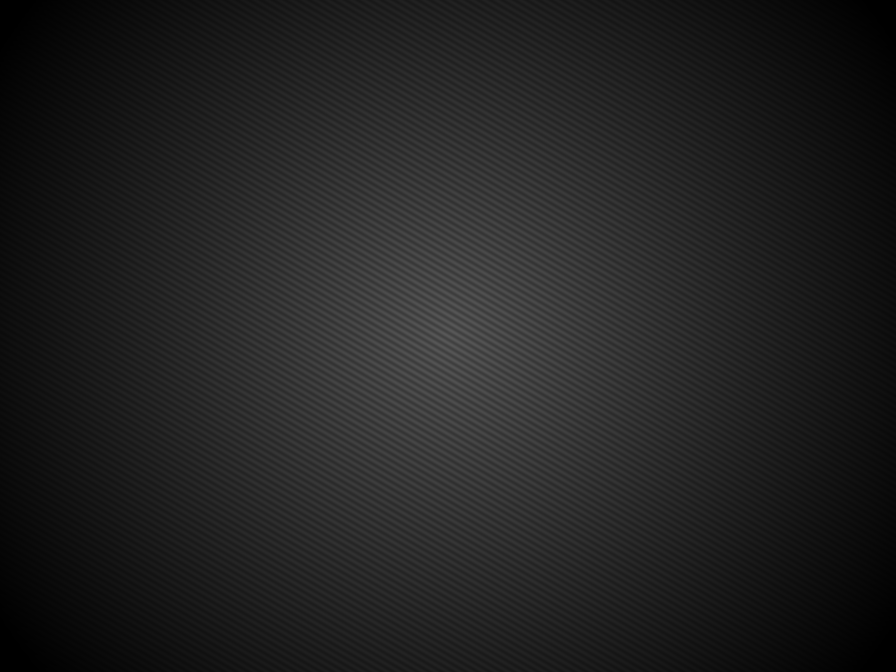
Give the GLSL for this background, as a WebGL 1 fragment shader.

```glsl
precision highp float;
// Dark brushed backdrop: a soft grey glow in the centre falls off linearly
// to black corners, and fine diagonal ribs that descend to the right
// modulate its brightness. Lengths are fractions of the canvas height.

uniform vec2 u_resolution;

const float TAU = 6.2831853;
const vec2 GLOW_CENTER = vec2(0.002, 0.003);
const float GLOW_PEAK = 0.302;
const float GLOW_FALLOFF = 0.38;
const float RIB_SLOPE = 0.58;
const float RIB_COUNT = 96.0;
const float RIB_DEPTH = 0.15;

// Cone-shaped light, clamped to black far from its centre.
float radialGlow(vec2 p, vec2 center, float peak, float falloff) {
  return max(peak - falloff * length(p - center), 0.0);
}

// Smooth ribs in -1..1, faded out when too fine for the pixel size.
float diagonalRibs(vec2 p, float slope, float count, float pixel) {
  float phase = (p.y + slope * p.x) * count;
  float cyclesPerPixel = count * pixel * length(vec2(slope, 1.0));
  float visibility = 1.0 - smoothstep(0.35, 0.5, cyclesPerPixel);
  return cos(TAU * phase) * visibility;
}

void main() {
  float pixel = 1.0 / u_resolution.y;
  vec2 p = (gl_FragCoord.xy - 0.5 * u_resolution) * pixel;

  float glow = radialGlow(p, GLOW_CENTER, GLOW_PEAK, GLOW_FALLOFF);
  float ribs = diagonalRibs(p, RIB_SLOPE, RIB_COUNT, pixel);
  float grey = glow * (1.0 + RIB_DEPTH * ribs);

  gl_FragColor = vec4(vec3(grey), 1.0);
}
```
